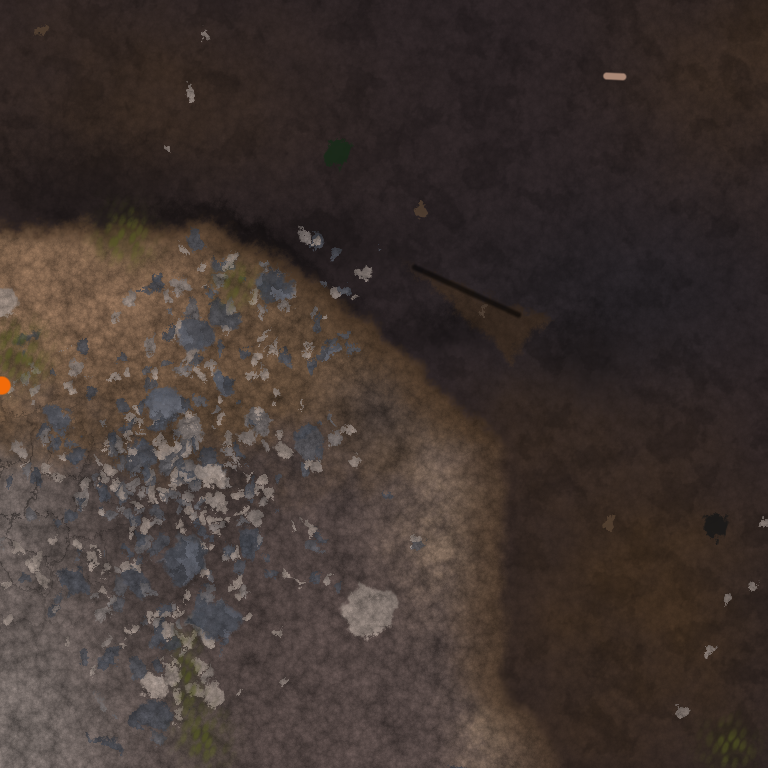
A three.js fragment shader for this texture:

```glsl
varying vec2 vUv;
vec2 q; // warped position shared by the shape functions

const mat2 turn = mat2(1.6, 1.2, -1.2, 1.6);
const vec3 mud = vec3(.235, .172, .122), soil = vec3(.34, .265, .2);
const vec3 slate = vec3(.27, .28, .31), chalk = vec3(.56, .51, .48);

vec2 hash2(vec2 p) {
  return fract(sin(vec2(dot(p, vec2(127.1, 311.7)), dot(p, vec2(269.5, 183.3)))) * 43758.5);
}

// Cellular noise: nearest distance, gap to the second nearest, cell id
vec3 cells(vec2 p) {
  vec2 base = floor(p), id = base;
  float near = 9., second = 9.;
  for (int k = 0; k < 9; k++) {
    vec2 c = base + vec2(float(k % 3), float(k / 3)) - 1.;
    float d = length(c + hash2(c) - p);
    if (d < near) { second = near; near = d; id = c; }
    else second = min(second, d);
  }
  return vec3(near, second - near, hash2(id + 7.3).x);
}

// Layered cellular blotches, centred on zero
float mottle(vec2 p) {
  float sum = 0., amp = .5;
  for (int i = 0; i < 5; i++) {
    sum += amp * (.48 - cells(p).x);
    p = turn * p + 3.7;
    amp *= .72;
  }
  return sum;
}

// Layered sines for broad drifts
float waves(vec2 p) {
  float sum = 0., amp = .5;
  for (int i = 0; i < 5; i++) {
    sum += amp * sin(p.x + 1.7 * sin(p.y * .8)) * cos(p.y + sin(p.x * .7));
    p = turn * p + 1.9;
    amp *= .6;
  }
  return sum;
}

// Soft ellipse, soft circle, crisp disc
float blob(float x, float y, float w, float h) {
  vec2 d = (q - vec2(x, y)) / vec2(w, h);
  return exp(-dot(d, d));
}
float blob(float x, float y, float r) { return blob(x, y, r, r); }
float disc(float x, float y, float r) { return smoothstep(1.12, .85, length(q - vec2(x, y)) / r); }

// Signed side and distance of a segment
vec2 edge(vec2 a, vec2 b) {
  vec2 d = b - a, r = q - a;
  return vec2((d.x * r.y - d.y * r.x) / length(d), length(r - d * clamp(dot(r, d) / dot(d, d), 0., 1.)));
}

void main() {
  vec2 p = vUv;
  float broad = waves(p * 11.), medium = waves(p * 37. + 5.);
  float coarse = mottle(p * 13.), fine = mottle(p * 58.);
  q = p + .012 * vec2(medium, waves(p.yx * 41.)) + .018 * vec2(coarse, fine);

  // Wet mud
  float brown = blob(.83, .2, .2, .25) + .8 * blob(1., .95, .18)
    + .65 * blob(.15, .88, .28, .14) + .5 * blob(.7, .42, .1);
  vec3 wet = mix(vec3(.163, .132, .138), mud, clamp(brown * (.85 + .4 * broad), 0., 1.));
  wet = mix(wet, vec3(.135, .125, .142), .7 * blob(.81, .62, .22, .12));
  float murk = blob(.1, .76, .15, .06) + blob(.39, .69, .12, .04) + blob(.77, .55, .05);
  wet *= 1. - .24 * min(murk + .6 * smoothstep(.1, .5, medium + coarse), 1.2);
  wet *= 1. + .22 * coarse + .3 * fine;

  // Dry ground: slab, soil, sand, pale rim
  vec3 dry = mix(vec3(.29, .245, .235), vec3(.41, .375, .36), min(blob(.02, .05, .17, .2) + .7 * blob(0., .36, .13), 1.));
  dry = mix(dry, soil, smoothstep(.36, .5, q.y + .1 * broad));
  dry = mix(dry, vec3(.48, .375, .295), .9 * blob(.1, .6, .25, .12));
  dry = mix(dry, vec3(.24, .205, .195), .8 * blob(.49, .46, .065));
  float rim = blob(.59, .32, .08, .11) + blob(.65, .04, .05, .17);
  dry = mix(dry, vec3(.43, .36, .305), clamp(rim * (.7 + 1.2 * coarse), 0., .85));
  dry *= 1. + .3 * coarse + .65 * fine + .12 * medium;
  dry *= 1. - .35 * smoothstep(.07, 0., cells(q * 17.).y) * blob(.03, .34, .14);

  // Shoreline
  float top = .71 - q.y - pow(max(q.x - .27, 0.), 1.3);
  float shore = min(top, .655 + .07 * smoothstep(.14, 0., q.y) - q.x) + .02 * coarse;
  float dried = smoothstep(0., .02 + .12 * p.x, shore);
  dry = mix(mud * (1.05 + .5 * fine), dry, .25 + .75 * dried);
  vec3 col = mix(wet, dry, smoothstep(-.012, .014, shore));
  col *= 1. - .35 * exp(-pow((top + .012) / .014, 2.) - pow((p.x - .32) / .16, 2.));

  // Gravel in three sizes
  float bed = blob(.23, .36, .155) + .45 * blob(.32, .6, .13, .07) + .4 * blob(.22, .14, .08);
  col *= 1. - .22 * min(bed, 1.);
  for (float i = 0.; i < 3.; i++) {
    vec3 c = cells(q * (23. + 24. * i) + 9. * i);
    float mask = step(c.z, bed * (.36 + .12 * i)) * smoothstep(.03, .16, c.y) * smoothstep(.55, .42, c.x);
    float tint = fract(c.z * 37. + .3 * i) + .16 * i;
    vec3 stone = mix(slate, chalk, smoothstep(.4, 1.05, tint));
    col = mix(col, stone * (1. + .6 * fine - .3 * c.x), .85 * mask);
  }

  // Larger rocks
  float dark = disc(.285, .195, .028) + disc(.243, .27, .025) + disc(.22, .473, .022) + disc(.255, .565, .021)
    + disc(.36, .627, .022) + disc(.293, .505, .014) + disc(.078, .453, .017) + disc(.43, .538, .01);
  float facet = cells(q * 45.).z;
  col = mix(col, slate * (.8 + .5 * facet + .4 * fine), .9 * min(dark, 1.));
  float pale = disc(.481, .207, .031) + disc(0., .61, .021) + disc(.272, .385, .018)
    + disc(.2, .11, .016) + disc(.275, .095, .015);
  col = mix(col, chalk * (.88 + .2 * facet + .5 * fine), .85 * min(pale, 1.));

  // Sunken wedge
  vec2 tip = vec2(.54, .652), far = vec2(.725, .588), low = vec2(.665, .53);
  float wedge = min(min(-edge(tip, far).x, edge(tip, low).x), edge(low, far).x);
  col = mix(col, mud * (.96 + .3 * fine), .75 * smoothstep(-.006, .01, wedge));
  col *= 1. - .3 * blob(.59, .575, .045, .025);

  // Grass tufts
  float tuft = blob(.165, .695, .03) + blob(.025, .54, .035) + blob(.31, .63, .025)
    + blob(.245, .12, .015, .045) + blob(.265, .04, .03) + blob(.95, .03, .03);
  float blades = smoothstep(.65, .2, cells(mat2(95., 22., -40., 45.) * p).x);
  col = mix(col, vec3(.24, .25, .1) * (.75 + .5 * blades), min(tuft, 1.) * (.3 + .5 * blades));

  // Leaves, pebbles and litter
  col = mix(col, vec3(.09, .16, .09), .85 * disc(.443, .803, .02));
  col = mix(col, vec3(.09), .85 * disc(.93, .316, .018));
  col = mix(col, soil, .75 * (disc(.055, .963, .01) + disc(.795, .32, .01) + disc(.553, .727, .01)));
  q = p;
  col *= 1. - .55 * smoothstep(.006, .001, edge(tip, vec2(.675, .59)).y);
  col = mix(col, vec3(.66, .53, .46), smoothstep(.006, .003, edge(vec2(.79, .901), vec2(.811, .9)).y));
  col = mix(col, vec3(.95, .42, .04), disc(.002, .498, .012));
  gl_FragColor = vec4(col, 1.);
}
```
